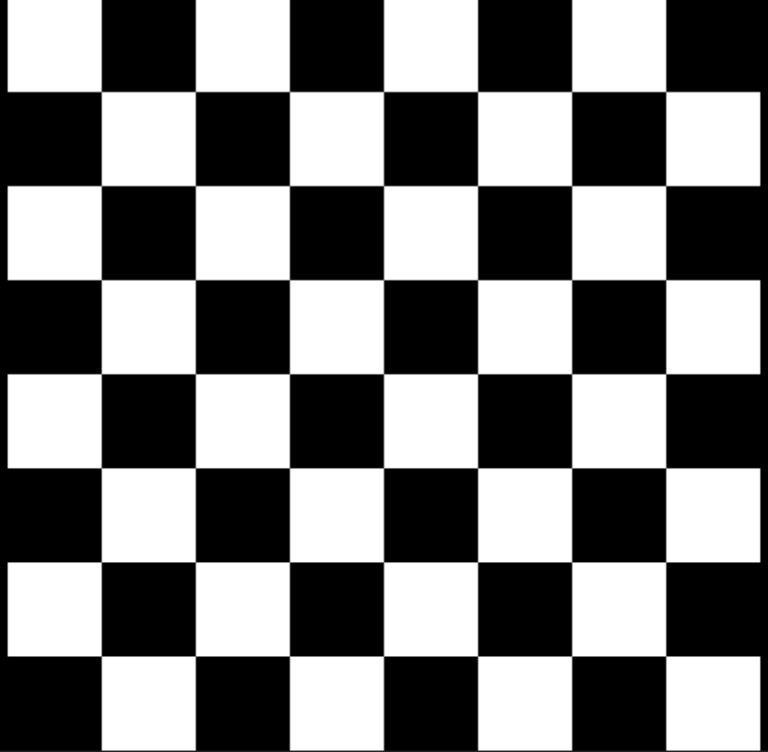
Give the GLSL for this pattern, as a Shadertoy shader.

```glsl
// Black and white checkerboard, eight squares across and eight down, with
// black side margins and a thin dark strip along the bottom edge.
// Two signed triangle waves are softened at zero and multiplied for the squares.

#define SQUARES 8.0          // squares across the board
#define SQUARE_SIZE 0.1251   // side of a square, in canvas heights
#define BOARD_BOTTOM 0.0019  // height of the strip below the board
#define EDGE_WIDTH 0.0025    // width of the soft grey edge, in canvas heights
#define WHITE vec3(1.0)
#define BLACK vec3(0.0)
#define STRIP_COLOR vec3(0.13)

// Signed distance to the nearest grid line: positive in even squares, negative in odd.
vec2 gridDistance(vec2 p) {
    return 0.5 - abs(mod(p + 0.5, 2.0) - 1.0);
}

// Linear coverage of a straight edge, 0 outside to 1 inside.
float coverage(float dist, float width) {
    return clamp(0.5 + dist / width, 0.0, 1.0);
}

void mainImage(out vec4 fragColor, in vec2 fragCoord) {
    // Board space: one unit per square, x centred, y from the board's bottom.
    vec2 p = vec2(fragCoord.x - 0.5 * iResolution.x, fragCoord.y) / iResolution.y;
    p = (p - vec2(0.0, BOARD_BOTTOM)) / SQUARE_SIZE;
    float edge = max(EDGE_WIDTH, 1.0 / iResolution.y) / SQUARE_SIZE;
    float halfBoard = 0.5 * SQUARES;

    // Alternating squares; the outer ones extend past the board's rim.
    vec2 inner = vec2(clamp(p.x, 0.5 - halfBoard, halfBoard - 0.5), max(p.y, 0.5));
    vec2 side = clamp(2.0 * gridDistance(inner) / edge, -1.0, 1.0);
    float white = 0.5 - 0.5 * side.x * side.y;

    // Side margins.
    white *= coverage(halfBoard - abs(p.x), edge);
    vec3 color = mix(BLACK, WHITE, white);

    // Bottom strip.
    color = mix(STRIP_COLOR, color, coverage(p.y, edge));
    fragColor = vec4(color, 1.0);
}
```
